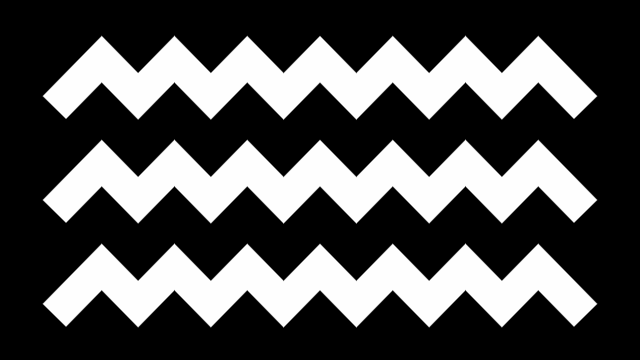
Give the GLSL for this pattern, as a WebGL 2 fragment shader.

```glsl
#version 300 es
precision highp float;

// Three white zigzag bands of seven peaks each on black, ends cut square.
// Each row is a folded triangle wave, thickened as a distance field and
// trimmed by a line perpendicular to its outermost arm.

uniform vec2 u_resolution;
out vec4 fragColor;

// Lengths are in canvas heights.
const vec3  BACKGROUND    = vec3(0.0);
const vec3  BAND_COLOR    = vec3(0.995);
const float SIDE_PEAKS    = 3.0;     // peaks on each side of the middle one
const float SIDE_ROWS     = 1.0;     // rows above and below the middle one
const float PEAK_SPACING  = 0.2021;
const float ROW_SPACING   = 0.2886;
const float MIDDLE_ROW_Y  = 0.4954;
const float SLOPE         = 1.02;    // steepness of the arms
const float BAND_HEIGHT   = 0.1296;  // thickness measured vertically
const float END_ARM       = 0.188;   // outer arm length, peak to cut
const float EDGE_SOFTNESS = 0.8;     // half width of the edge, in pixels

// Index of the nearest repeat, limited to the repeats that exist.
float nearestRepeat(float position, float spacing, float limit) {
    return clamp(floor(position / spacing + 0.5), -limit, limit);
}

// Signed distance to one zigzag band centred on the origin.
float zigzagBand(vec2 p) {
    float armScale = inversesqrt(1.0 + SLOPE * SLOPE);
    float amplitude = 0.25 * SLOPE * PEAK_SPACING;

    // Fold around the nearest peak; the outer arms run on past the last one.
    float peak = nearestRepeat(p.x, PEAK_SPACING, SIDE_PEAKS);
    float fromPeak = abs(p.x - peak * PEAK_SPACING);
    float centerline = amplitude - SLOPE * fromPeak;
    float band = (abs(p.y - centerline) - 0.5 * BAND_HEIGHT) * armScale;

    // Square cut across both outer arms.
    vec2 fromLastPeak = vec2(abs(p.x) - SIDE_PEAKS * PEAK_SPACING, p.y - amplitude);
    float cut = dot(fromLastPeak, vec2(1.0, -SLOPE) * armScale) - END_ARM;
    return max(band, cut);
}

void main() {
    vec2 p = (gl_FragCoord.xy - vec2(0.5, MIDDLE_ROW_Y) * u_resolution) / u_resolution.y;

    // Repeat the band down the canvas.
    p.y -= ROW_SPACING * nearestRepeat(p.y, ROW_SPACING, SIDE_ROWS);

    float edge = EDGE_SOFTNESS / u_resolution.y;
    float coverage = 1.0 - smoothstep(-edge, edge, zigzagBand(p));
    fragColor = vec4(mix(BACKGROUND, BAND_COLOR, coverage), 1.0);
}
```
